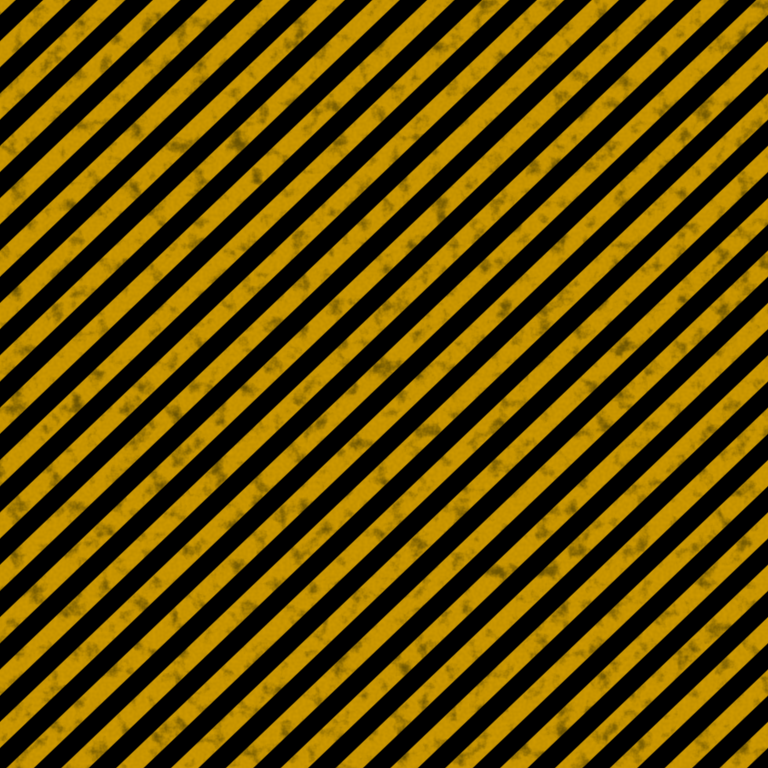
A three.js fragment shader for this pattern:

```glsl
varying vec2 vUv;

const vec2 STRIPE_COUNT = vec2(14.0, 14.667); // repeats across and down
const float STRIPE_CENTER = 0.035;            // phase of a yellow mid-line at the top left
const float YELLOW_SHARE = 0.5;               // yellow part of one repeat
const float EDGE_SOFTNESS = 0.0013;           // half width of the edge blend

const vec3 BLACK = vec3(0.0);
const vec3 YELLOW = vec3(0.785, 0.585, 0.0);
const vec3 GRIME = vec3(0.42, 0.325, 0.0);

const float GRIME_SCALE = 38.0;
const float GRIME_START = -0.05;
const float GRIME_FULL = 0.9;
const float GRAIN_SCALE = 210.0;
const float GRAIN_STRENGTH = 0.05;
const int OCTAVES = 4;

float hash(vec2 p) {
  vec3 q = fract(vec3(p.xyx) * 0.1031);
  q += dot(q, q.yzx + 33.33);
  return fract((q.x + q.y) * q.z);
}

vec2 gradient(vec2 cell) {
  float angle = 6.28319 * hash(cell);
  return vec2(cos(angle), sin(angle));
}

float gradientNoise(vec2 p) {
  vec2 cell = floor(p);
  vec2 f = p - cell;
  vec2 blend = f * f * f * (f * (f * 6.0 - 15.0) + 10.0);
  vec2 e = vec2(1.0, 0.0);
  float a = dot(gradient(cell), f);
  float b = dot(gradient(cell + e.xy), f - e.xy);
  float c = dot(gradient(cell + e.yx), f - e.yx);
  float d = dot(gradient(cell + e.xx), f - e.xx);
  return mix(mix(a, b, blend.x), mix(c, d, blend.x), blend.y);
}

float fractalNoise(vec2 p) {
  float sum = 0.0;
  float amplitude = 1.0;
  for (int i = 0; i < OCTAVES; i++) {
    sum += amplitude * gradientNoise(p);
    p = p * 2.03 + 17.3;
    amplitude *= 0.5;
  }
  return sum;
}

// Coverage of the yellow stripes, with the edge distance in canvas units
float stripeMask(vec2 uv) {
  float phase = dot(STRIPE_COUNT, vec2(uv.x, 1.0 - uv.y)) - STRIPE_CENTER;
  float fromCenter = abs(fract(phase + 0.5) - 0.5);
  float inside = (0.5 * YELLOW_SHARE - fromCenter) / length(STRIPE_COUNT);
  return smoothstep(-EDGE_SOFTNESS, EDGE_SOFTNESS, inside);
}

// Yellow paint with blotchy grime and a fine grain
vec3 wornPaint(vec2 uv) {
  float grime = smoothstep(GRIME_START, GRIME_FULL, fractalNoise(uv * GRIME_SCALE + 5.7));
  float grain = 1.0 + GRAIN_STRENGTH * gradientNoise(uv * GRAIN_SCALE + 91.4);
  return mix(YELLOW, GRIME, grime) * grain;
}

void main() {
  vec3 color = mix(BLACK, wornPaint(vUv), stripeMask(vUv));
  gl_FragColor = vec4(color, 1.0);
}
```
